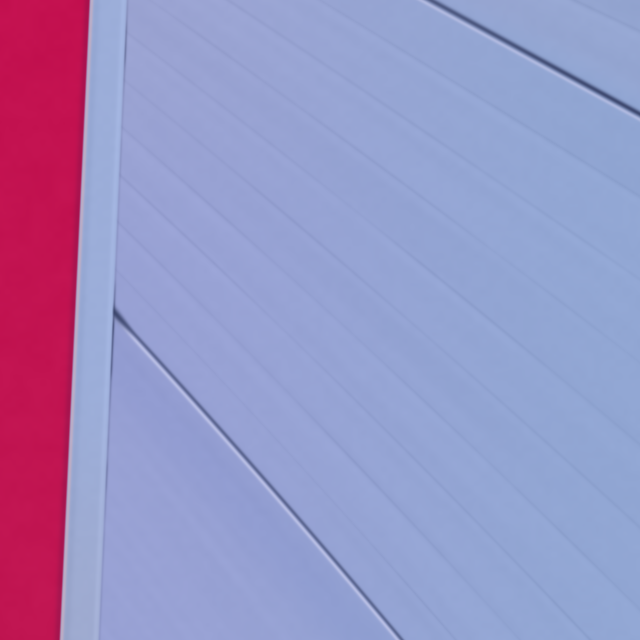
Give the GLSL for this texture, as a Shadertoy shader.

```glsl
// Pale blue fanned cladding panels with two seams, beside a trim strip and a crimson wall.
#define PANEL_COLOR vec3(0.588, 0.640, 0.822)
#define STRIP_COLOR vec3(0.610, 0.680, 0.850)
#define WALL_COLOR vec3(0.765, 0.065, 0.310)
#define RIM_COLOR vec3(0.755, 0.680, 0.765)
#define SHADOW_COLOR vec3(0.230, 0.270, 0.420)
#define GLINT_COLOR vec3(0.750, 0.770, 0.910)
#define PLANKS 10.0
#define GROOVE_DEPTH 0.030
#define GRAIN 0.012

float hash(vec2 p) {
    return fract(sin(dot(p, vec2(127.1, 311.7))) * 43758.5453);
}

float noise(vec2 p) {
    vec2 i = floor(p), f = fract(p);
    f = f * f * (3.0 - 2.0 * f);
    return mix(mix(hash(i), hash(i + vec2(1, 0)), f.x),
               mix(hash(i + vec2(0, 1)), hash(i + vec2(1, 1)), f.x), f.y);
}

// Soft line of the given half width around d = 0
float line(float d, float halfWidth) {
    return exp(-d * d / (halfWidth * halfWidth));
}

// Seam heights, measured down from the top edge
float upperSeam(float x) {
    return 0.545 * (x - 0.673);
}

float lowerSeam(float x) {
    float run = x - 0.178;
    return 0.494 + 1.08 * run + 0.13 * run * run;
}

vec3 panels(vec2 uv) {
    float depth = 1.0 - uv.y;
    float top = upperSeam(uv.x), bottom = lowerSeam(uv.x);
    float dUpper = (depth - top) * 0.878;
    float dLower = (depth - bottom) * 0.665;

    // Broad light: violet at the left, bluer to the right
    vec3 col = PANEL_COLOR;
    col += mix(vec3(0.008, -0.008, 0.008), vec3(-0.018, 0.012, 0.006), smoothstep(0.2, 1.0, uv.x));
    col += vec3(0.014, 0.012, -0.008) * smoothstep(0.55, 1.0, uv.y) * (1.0 - uv.x);
    col += vec3(0.008, -0.006, -0.010) * smoothstep(0.0, -0.05, dUpper);
    col -= vec3(0.025, 0.022, 0.012) * line(dLower - 0.045, 0.045);

    // Fanned plank grooves with broken, faint shadows
    float fan = (depth - top) / (bottom - top) * PLANKS;
    float plank = floor(fan + 0.5);
    float gap = (fan - plank) * (bottom - top) / PLANKS * 0.82;
    float broken = mix(0.25, 1.0, noise(vec2(uv.x * 9.0, plank * 7.3)));
    float open = smoothstep(0.01, 0.04, abs(dUpper)) * smoothstep(0.01, 0.05, -dLower);
    col -= GROOVE_DEPTH * open * broken * line(gap, 0.0028);
    col += 0.010 * open * broken * line(gap - 0.009, 0.007);
    col += (hash(vec2(floor(fan), 3.0)) - 0.5) * 0.010 * open;
    col += (noise(vec2(uv.x * 3.0, fan * 4.0)) - 0.5) * GRAIN;

    // Upper seam: shadow deepening to the right, glint below it
    float strength = mix(0.78, 0.95, smoothstep(0.67, 1.0, uv.x));
    col = mix(col, GLINT_COLOR, 0.70 * line(dUpper - 0.0075, 0.0030));
    col = mix(col, SHADOW_COLOR, strength * line(dUpper, 0.0042));

    // Lower seam: glint with a shadow above, opening to a dark notch
    float notch = smoothstep(0.215, 0.178, uv.x);
    col = mix(col, GLINT_COLOR, (0.85 - 0.6 * notch) * line(dLower - 0.001, 0.0030));
    col = mix(col, SHADOW_COLOR, mix(0.62, 0.95, notch) * line(dLower + 0.0045, 0.0030 + 0.003 * notch));
    return col;
}

void mainImage(out vec4 fragColor, in vec2 fragCoord) {
    vec2 uv = fragCoord / iResolution.xy;
    float aa = max(1.5 / iResolution.y, 0.0015);
    float depth = 1.0 - uv.y;
    float dWall = uv.x - (0.0938 + 0.0469 * uv.y);
    float dStrip = uv.x - (0.1540 + 0.0440 * uv.y);

    vec3 col = panels(uv);

    // Contact shadow where the panels meet the strip
    float patchy = 0.15 + 0.65 * smoothstep(0.43, 0.48, depth) * smoothstep(0.68, 0.53, depth);
    patchy += 0.35 * line(depth - 0.08, 0.045) + 0.20 * line(depth - 0.74, 0.06);
    patchy *= mix(0.6, 1.0, noise(vec2(2.0, depth * 45.0)));
    col = mix(col, SHADOW_COLOR, patchy * line(dStrip - 0.001, 0.0024));

    // Trim strip, greyer toward the bottom, bright along its right edge
    vec3 strip = STRIP_COLOR + vec3(0.010, -0.012, -0.035) * smoothstep(0.45, 0.0, uv.y);
    strip += 0.030 * line(dStrip + 0.005, 0.004);
    strip -= 0.025 * line(dWall - 0.010, 0.006);
    col = mix(strip, col, smoothstep(-aa, aa, dStrip));

    // Crimson wall with a darker margin and a pale rim
    vec3 wall = WALL_COLOR + vec3(-0.010, 0.020, 0.010) * depth;
    wall += (noise(uv * 30.0) - 0.5) * GRAIN;
    wall -= vec3(0.10, 0.0, 0.01) * line(dWall + 0.003, 0.006);
    col = mix(wall, col, smoothstep(-aa, aa, dWall));
    col = mix(col, RIM_COLOR, 0.85 * line(dWall - 0.003, 0.0026));

    // Fine surface mottling
    col += (noise(uv * 90.0) - 0.5) * GRAIN * 0.6;
    fragColor = vec4(clamp(col, 0.0, 1.0), 1.0);
}
```
